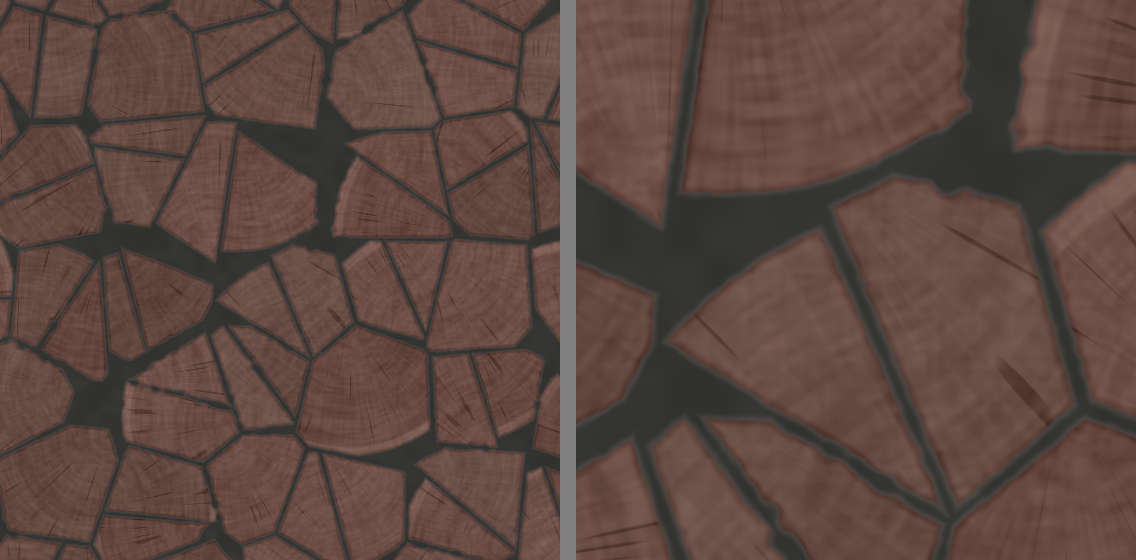
Left, the full canvas; right, a detail of the centre.
This texture is drawn by a three.js fragment shader. Its source:

```glsl
varying vec2 vUv;

vec3 hash3(vec2 p) {
  vec3 q = fract(vec3(p.xyx + 17.0) * vec3(0.1031, 0.1030, 0.0973));
  q += dot(q, q.yxz + 33.33);
  return fract((q.xxy + q.yzz) * q.zyx);
}

float noise(vec2 p) {
  vec2 i = floor(p), f = fract(p);
  f = f * f * (3.0 - 2.0 * f);
  float low = mix(hash3(i).x, hash3(i + vec2(1.0, 0.0)).x, f.x);
  float high = mix(hash3(i + vec2(0.0, 1.0)).x, hash3(i + 1.0).x, f.x);
  return mix(low, high, f.y);
}

// Log centre in xy, weight of its cell in z
vec3 logSite(vec2 cell) {
  vec3 h = hash3(cell);
  return vec3(cell + 0.15 + 0.7 * h.xy, 0.25 * h.z);
}

float power(vec2 p, vec3 site) {
  vec2 d = p - site.xy;
  return dot(d, d) - site.z;
}

// Wood tone from rings around the pith and rays leaving it
float grain(vec2 rel, vec2 p, vec2 seed) {
  float r = length(rel) + 0.05 * (noise(p * 2.5 + seed) - 0.5);
  float angle = atan(rel.y, rel.x);
  float away = smoothstep(0.15, 0.6, r);
  float tone = 0.035 * (noise(vec2(r * 9.0, angle * 1.5) + seed) - 0.5);
  tone += 0.034 * (noise(vec2(r * 22.0, angle * 3.0) + seed) - 0.5);
  tone += 0.045 * (noise(vec2(r * 42.0, angle * 7.0) + seed) - 0.5);
  tone += 0.036 * away * (noise(vec2(angle * 46.0, r * 5.0) + seed) - 0.5);
  tone += 0.022 * (noise(p * vec2(8.0, 50.0)) - 0.5);
  tone += 0.020 * (noise(p * vec2(50.0, 8.0)) - 0.5);
  // Sparse drying cracks
  float crack = noise(vec2(angle * 34.0, r * 2.2) + seed.yx);
  return tone - 0.09 * away * smoothstep(0.86, 0.97, crack);
}

void main() {
  vec2 p = vUv * 5.3;
  vec2 base = floor(p);

  // Owning cell of a weighted Voronoi diagram
  vec2 id = base;
  vec3 home = vec3(0.0);
  float nearest = 1e5;
  for (int y = -2; y <= 2; y++) {
    for (int x = -2; x <= 2; x++) {
      vec2 cell = base + vec2(float(x), float(y));
      vec3 site = logSite(cell);
      float d = power(p, site);
      if (d < nearest) {
        nearest = d;
        home = site;
        id = cell;
      }
    }
  }

  // Distance to the straight cell borders
  float edge = 1e5;
  for (int y = -2; y <= 2; y++) {
    for (int x = -2; x <= 2; x++) {
      vec3 site = logSite(id + vec2(float(x), float(y)));
      float span = length(site.xy - home.xy);
      if (span > 0.001) edge = min(edge, (power(p, site) - nearest) / (2.0 * span));
    }
  }

  // Most logs are split into two wedges pointing opposite ways
  vec3 h = hash3(id + 71.0);
  vec2 axis = vec2(cos(6.2832 * h.x), sin(6.2832 * h.x));
  vec2 local = p - home.xy;
  local = vec2(dot(local, axis), dot(local, vec2(-axis.y, axis.x)));
  float side = 0.0;
  if (h.y < 0.76) {
    side = local.y > 0.0 ? 1.0 : -1.0;
    edge = min(edge, abs(local.y));
    local *= side;
  }

  // Wedge sides and outer arc
  vec3 piece = hash3(id * 3.0 + vec2(side, 140.0));
  float reach = 0.55 + 0.3 * piece.x;
  float spread = 0.8 + 0.4 * piece.y;
  float radius = reach + 0.5 + 0.14 * piece.z + 0.4 * (home.z - 0.125);
  vec2 rel = local + vec2(reach, 0.0);
  float rim = radius - length(rel);
  edge = min(edge, rel.x * sin(spread) - abs(rel.y) * cos(spread));
  edge = min(edge, rim);

  // Uneven gap width with splintered stretches
  float splinter = smoothstep(0.5, 0.8, noise(p * 2.0 + 9.0));
  float body = edge - 0.027 + 0.016 * (noise(p * 1.7 + 31.0) - 0.5);
  body += 0.045 * splinter * (noise(p * 15.0) - 0.5) + 0.010 * (noise(p * 28.0) - 0.5);

  // Wood with pale sapwood and a darkened, reddish outline
  vec3 look = hash3(id * 3.0 + vec2(side, 410.0));
  float tone = 0.045 * (look.x - 0.5) + 0.03 * (noise(p * 1.3) - 0.5);
  tone += grain(rel, p, 40.0 * look.yz);
  float sapEdge = 0.07 + 0.05 * look.z;
  float sap = 1.0 - smoothstep(sapEdge - 0.012, sapEdge + 0.012, rim);
  tone += 0.065 * sap * smoothstep(0.15, 0.6, look.y);
  vec3 wood = vec3(0.409, 0.299, 0.268) + tone * vec3(1.0, 0.93, 0.9);
  wood += (look.z - 0.5) * vec3(0.008, -0.008, -0.010);
  float outline = 1.0 - smoothstep(0.0, 0.028, body);
  wood -= outline * vec3(0.07, 0.075, 0.075);

  // Dark joint, paler and dusty along the wood
  float dust = smoothstep(-0.024, 0.0, body);
  vec3 joint = mix(vec3(0.20, 0.20, 0.19), vec3(0.285, 0.275, 0.262), dust);
  joint += 0.025 * (noise(p * 9.0) - 0.5);

  gl_FragColor = vec4(mix(joint, wood, smoothstep(-0.007, 0.007, body)), 1.0);
}
```
